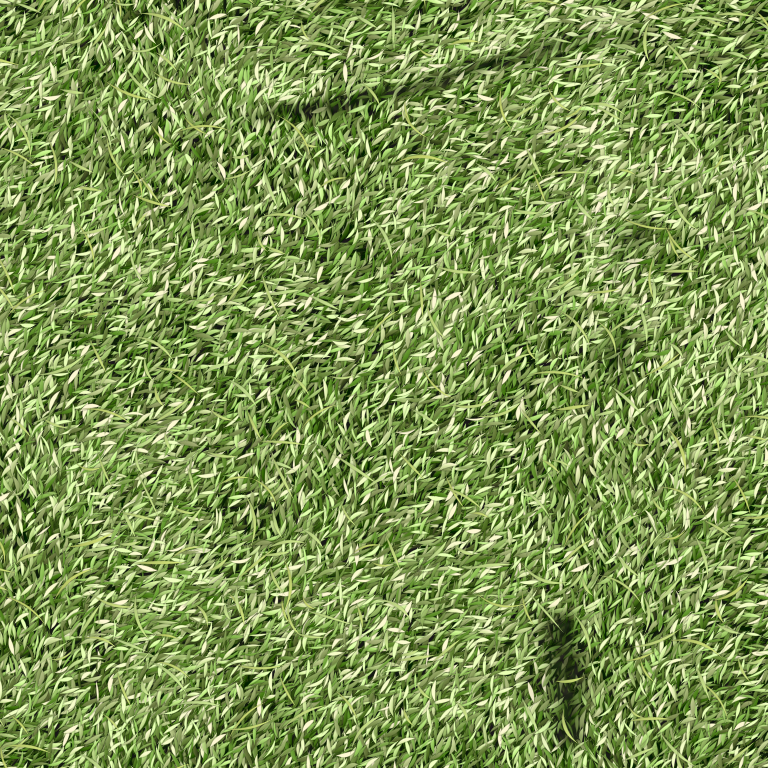
This texture is drawn by a Shadertoy shader. Its source:

```glsl
// Sunlit lawn: layered short grass blades, pale straws and a few worn dark seams.

const int   TURF_LAYERS   = 9;
const float TURF_CELLS    = 62.0;
const float TURF_WIDTH    = 0.0022;
const float TURF_LEAN     = 0.95;   // mean blade angle in radians
const float TURF_SPREAD   = 1.7;
const float LAYER_VISIBLE = 0.75;   // share of a layer left open by the one above
const float DEPTH_TONE    = 0.62;
const float RANDOM_TONE   = 0.98;
const float PATCH_TONE    = 0.30;
const float TONE_BIAS     = 0.53;
const float HALO_SHADE    = 0.16;

const int   STRAW_LAYERS  = 2;
const float STRAW_CELLS   = 21.0;
const float STRAW_WIDTH   = 0.0019;
const float STRAW_AMOUNT  = 0.55;

const vec3 BLACK_SHADE = vec3(0.05, 0.11, 0.03);
const vec3 DARK_GREEN  = vec3(0.15, 0.25, 0.04);
const vec3 DEEP_GREEN  = vec3(0.29, 0.41, 0.11);
const vec3 MID_GREEN   = vec3(0.455, 0.58, 0.26);
const vec3 LIGHT_GREEN = vec3(0.64, 0.76, 0.43);
const vec3 PALE_GREEN  = vec3(0.82, 0.93, 0.60);
const vec3 SUN_GLINT   = vec3(0.95, 1.00, 0.76);
const vec3 STRAW       = vec3(0.83, 0.89, 0.46);
const vec3 SOIL        = vec3(0.17, 0.18, 0.12);
const vec3 DRY_SHIFT   = vec3(0.11, -0.05, 0.15);

float hash(vec2 p) {
    return fract(sin(dot(p, vec2(127.1, 311.7))) * 43758.5453);
}

vec4 hash4(vec2 p) {
    return vec4(hash(p), hash(p + 17.3), hash(p + 41.9), hash(p + 73.7));
}

float noise(vec2 p) {
    vec2 i = floor(p), f = fract(p);
    f = f * f * (3.0 - 2.0 * f);
    return mix(mix(hash(i), hash(i + vec2(1, 0)), f.x),
               mix(hash(i + vec2(0, 1)), hash(i + vec2(1, 1)), f.x), f.y);
}

// Tone 0..1 to grass colour, with stops placed by area share
vec3 grassColor(float t) {
    vec3 c = mix(BLACK_SHADE, DARK_GREEN, smoothstep(0.0, 0.06, t));
    c = mix(c, DEEP_GREEN, clamp((t - 0.06) / 0.13, 0.0, 1.0));
    c = mix(c, MID_GREEN, clamp((t - 0.19) / 0.26, 0.0, 1.0));
    c = mix(c, LIGHT_GREEN, clamp((t - 0.45) / 0.28, 0.0, 1.0));
    c = mix(c, PALE_GREEN, clamp((t - 0.73) / 0.18, 0.0, 1.0));
    return mix(c, SUN_GLINT, clamp((t - 0.91) / 0.12, 0.0, 1.0));
}

// Signed edge distance of a bent, tapered blade, position along it, side
vec3 blade(vec2 p, float angle, float halfLength, float halfWidth, float bend) {
    float c = cos(angle), s = sin(angle);
    vec2 q = vec2(c * p.x + s * p.y, c * p.y - s * p.x);
    float along = q.x / halfLength;
    q.y += bend * halfLength * (along * along - 0.4);
    return vec3(abs(q.y) - halfWidth * (1.0 - along * along), along, q.y / halfWidth);
}

// Bell curve around zero
float bell(float x, float width) {
    return exp(-x * x / (width * width));
}

// Worn seams: x = dark gaps, y = sunlit raised tufts
vec2 seams(vec2 uv) {
    float wobble = 0.03 * (noise(uv * 18.0) - 0.5);
    float across = uv.x - 0.78 - 0.055 * sin(uv.y * 5.0 - 2.4) + wobble;
    float gaps = smoothstep(0.35, 0.65, noise(vec2(uv.y * 13.0, 4.0)));
    float dark = bell(across, 0.026) * gaps * smoothstep(0.9, 0.7, uv.y);
    float lit = bell(across + 0.035, 0.03) * smoothstep(0.45, 0.75, uv.y);

    float rise = uv.y - 0.87 - 0.2 * (uv.x - 0.35) + wobble;
    float span = smoothstep(0.25, 0.4, uv.x) * smoothstep(0.9, 0.7, uv.x);
    dark += 0.7 * bell(rise + 0.012, 0.012) * span;
    lit += bell(rise - 0.018, 0.022) * span;
    return vec2(dark, lit);
}

void mainImage(out vec4 fragColor, in vec2 fragCoord) {
    vec2 uv = fragCoord / iResolution.y;
    float edge = 0.8 / iResolution.y;
    vec2 seam = seams(uv);
    float patches = 0.6 * noise(uv * 9.0) + 0.4 * noise(uv * 27.0 + 5.0) - 0.5;
    float shift = PATCH_TONE * patches + 0.2 * seam.y - 0.5 * seam.x;
    float lean = TURF_LEAN + 1.3 * (noise(uv * 5.0 + 9.0) - 0.5);
    vec3 color = grassColor(0.12 + 0.3 * patches);

    // Turf, from the shaded bottom layer to the sunlit top
    for (int k = 0; k < TURF_LAYERS; k++) {
        float layer = float(k);
        float depth = pow(LAYER_VISIBLE, float(TURF_LAYERS - 1 - k));
        vec2 grid = uv * TURF_CELLS + layer * vec2(7.37, 3.61);
        for (int n = 0; n < 9; n++) {
            vec2 cell = floor(grid) + vec2(n % 3 - 1, n / 3 - 1);
            vec4 h = hash4(cell + layer * 91.7);
            vec4 g = hash4(cell + layer * 53.1 + 211.0);
            vec2 p = (grid - cell - h.xy) / TURF_CELLS;
            float halfWidth = TURF_WIDTH * mix(0.6, 1.35, g.x);
            vec3 b = blade(p, lean + TURF_SPREAD * (h.z - 0.5),
                           mix(0.55, 0.95, g.y) / TURF_CELLS, halfWidth, 0.5 * (g.z - 0.5));
            float tone = TONE_BIAS + DEPTH_TONE * (depth - 0.5) + RANDOM_TONE * (h.w - 0.5)
                       + 0.1 * b.y + 0.07 * clamp(b.z, -1.0, 1.0) + shift;
            vec3 tint = grassColor(tone) + DRY_SHIFT * (g.w - 0.5);
            color *= 1.0 - HALO_SHADE * smoothstep(TURF_WIDTH, 0.0, b.x);
            color = mix(color, tint, smoothstep(edge, -edge, b.x));
        }
    }
    color = mix(color, SOIL * (0.3 + 1.6 * noise(uv * 150.0)), 0.45 * min(seam.x, 1.0));

    // Long pale straws, gathered in loose clumps
    for (int k = 0; k < STRAW_LAYERS; k++) {
        float layer = float(k) + 20.0;
        vec2 grid = uv * STRAW_CELLS + layer * vec2(2.83, 5.19);
        for (int n = 0; n < 9; n++) {
            vec2 cell = floor(grid) + vec2(n % 3 - 1, n / 3 - 1);
            vec4 h = hash4(cell + layer * 37.3);
            vec4 g = hash4(cell + layer * 67.9 + 131.0);
            float clump = smoothstep(0.3, 0.85, noise(cell * 0.3 + 2.0));
            vec2 p = (grid - cell - h.xy) / STRAW_CELLS;
            vec3 b = blade(p, 2.6 * (h.z - 0.6), mix(0.25, 0.75, g.y) / STRAW_CELLS,
                           STRAW_WIDTH * mix(0.7, 1.2, g.x), 0.6 * (g.z - 0.5));
            float keep = step(h.w, STRAW_AMOUNT * (0.25 + clump));
            color *= 1.0 - keep * HALO_SHADE * smoothstep(STRAW_WIDTH, 0.0, b.x);
            vec3 tint = mix(STRAW, PALE_GREEN, g.w) * (0.92 + 0.12 * b.y);
            color = mix(color, tint, keep * smoothstep(edge, -edge, b.x));
        }
    }
    fragColor = vec4(clamp(color, 0.0, 1.0), 1.0);
}
```
